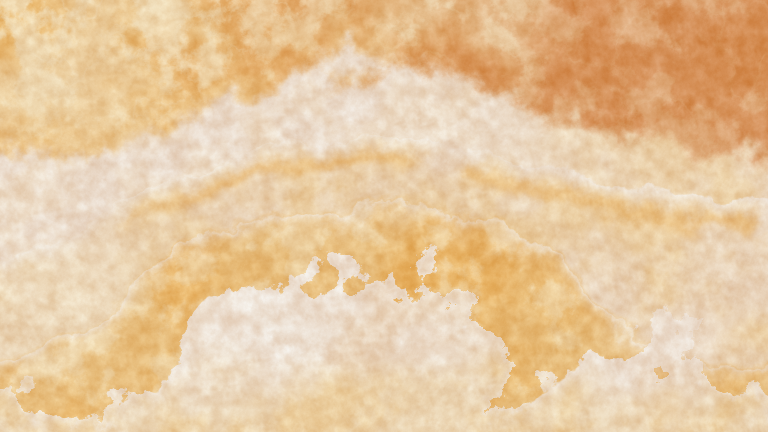
Reproduce this texture procedurally as a Shadertoy shader.

```glsl
// Polished honey onyx: arched mineral bands with pale crusts and cloudy, granular crystal.

const vec3 MILK  = vec3(0.93, 0.885, 0.84);
const vec3 SAND  = vec3(0.91, 0.81, 0.69);
const vec3 CREAM = vec3(0.93, 0.85, 0.71);
const vec3 HONEY = vec3(0.91, 0.76, 0.52);
const vec3 AMBER = vec3(0.91, 0.70, 0.39);
const vec3 RUST  = vec3(0.83, 0.55, 0.34);
const float EDGE_SOFTNESS = 0.004;
const float GRAIN_CONTRAST = 0.30;
const float CRUST_WIDTH = 0.026;

float hash(vec2 p) {
    return fract(sin(dot(p, vec2(127.1, 311.7))) * 43758.5453);
}

float noise(vec2 p) {
    vec2 i = floor(p), f = fract(p);
    f = f * f * (3.0 - 2.0 * f);
    return mix(mix(hash(i), hash(i + vec2(1, 0)), f.x),
               mix(hash(i + vec2(0, 1)), hash(i + vec2(1, 1)), f.x), f.y);
}

float fbm(vec2 p) {
    float sum = 0.0, amp = 0.5;
    for (int i = 0; i < 6; i++) {
        sum += amp * noise(p);
        p = mat2(1.6, 1.2, -1.2, 1.6) * p + 17.3;
        amp *= 0.54;
    }
    return sum / 1.06;
}

// Thin bright filaments where noise crosses its middle value
float filament(vec2 p, float width) {
    return 1.0 - smoothstep(0.0, width, abs(fbm(p) - 0.5));
}

// Bump with separate left and right widths; higher power gives a flatter top
float arch(float x, float center, float left, float right, float power) {
    float d = abs(x - center) / (x < center ? left : right);
    return exp(-pow(d, power));
}

// One below the boundary, zero above it
float below(float s, float soft) {
    return 1.0 - smoothstep(-soft, soft, s);
}

// Pale crust fading downward from a crisp upper boundary
float crust(float s, float width) {
    return exp(-abs(s) / width) * below(s, EDGE_SOFTNESS);
}

void mainImage(out vec4 fragColor, in vec2 fragCoord) {
    vec2 p = fragCoord / iResolution.y;

    // Shared clouds and warps
    float cloud = smoothstep(0.30, 0.70, fbm(p * 5.0 + 3.0));
    float mottle = smoothstep(0.30, 0.70, fbm(p * 13.0 + 31.0));
    float grain = fbm(p * 42.0 + 9.0) - 0.5;
    float wobble = fbm(p * 4.0 + 50.0) - 0.5;
    float ragged = fbm(p * 15.0 + 70.0) - 0.5;
    float web = filament(p * 11.0 + 90.0, 0.05);

    // Signed heights above each band boundary
    float roof = p.y - 0.60 - 0.25 * arch(p.x, 0.85, 0.60, 0.60, 2.0)
               + 0.16 * wobble + 0.16 * ragged;
    float crest = p.y - 0.30 - 0.38 * arch(p.x, 0.70, 0.58, 1.30, 2.0)
                + 0.10 * wobble + 0.07 * ragged;
    float shelf = p.y - 0.15 - 0.35 * arch(p.x, 0.80, 0.55, 0.62, 4.0)
                + 0.12 * wobble + 0.09 * ragged;
    float clumps = max(0.29 * arch(p.x + 0.25 * ragged, 0.76, 0.35, 0.37, 6.0),
                       0.15 * arch(p.x + 0.25 * ragged, 1.46, 0.14, 0.17, 4.0));
    float floe = p.y - 0.07 - clumps + 0.14 * wobble + 0.24 * ragged;

    // Top band: marbled honey turning rusty to the right
    float rusty = smoothstep(0.25, 1.60, p.x + 0.5 * (cloud - 0.5));
    vec3 top = mix(mix(CREAM, AMBER, 0.25 + 0.65 * cloud), RUST, 0.88 * rusty);
    float patches = smoothstep(0.45, 1.0, mottle) * mix(0.75, 0.25, rusty);
    top = mix(top, CREAM, patches);
    top = mix(top, CREAM, 0.35 * web * (1.0 - 0.7 * rusty));
    top = mix(top, AMBER, 0.55 * exp(-abs(roof) / 0.05) * (1.0 - rusty));

    // Milky haze, warmer to the right
    float warmth = smoothstep(0.95, 1.75, p.x);
    vec3 haze = mix(MILK, SAND, 0.12 + 0.55 * mottle);
    haze = mix(haze, mix(SAND, HONEY, cloud), 0.65 * warmth);

    // Peach band with amber seams under its crest
    vec3 peach = mix(SAND, HONEY, 0.55 * cloud);
    peach = mix(peach, MILK, 0.45 * (1.0 - mottle));
    float seam = exp(-pow((crest + 0.055) / 0.022, 2.0));
    peach = mix(peach, AMBER, 0.65 * seam * smoothstep(0.1, 0.7, cloud));
    peach = mix(peach, CREAM, 0.5 * (1.0 - smoothstep(0.15, 0.55, p.x)));

    // Amber band and pale floes
    vec3 amber = mix(HONEY, AMBER, 0.15 + 0.8 * cloud);
    amber = mix(amber, CREAM, 0.45 * smoothstep(0.5, 1.0, mottle));
    vec3 floeColor = mix(MILK, SAND, 0.15 + 0.65 * cloud);
    float depth = 1.0 - smoothstep(0.04, 0.20, p.y + 0.25 * wobble);
    floeColor = mix(floeColor, mix(CREAM, HONEY, mottle), 0.75 * depth);

    // Stack the bands downward
    vec3 color = mix(top, haze, below(roof, 0.035));
    color = mix(color, peach, below(crest, EDGE_SOFTNESS));
    color = mix(color, MILK, 0.85 * crust(crest, CRUST_WIDTH));
    color = mix(color, amber, below(shelf, 0.018));
    color = mix(color, MILK, 0.70 * crust(shelf, CRUST_WIDTH));
    color = mix(color, floeColor, below(floe, EDGE_SOFTNESS));
    color = mix(color, MILK, 0.80 * crust(floe, CRUST_WIDTH));

    // Crystal grain, stronger in blue so that it shifts warmth
    color += GRAIN_CONTRAST * grain * vec3(0.35, 0.70, 1.0);
    color += 0.05 * (mottle - 0.5) * vec3(0.3, 0.7, 1.0);
    fragColor = vec4(clamp(color, 0.0, 1.0), 1.0);
}
```
